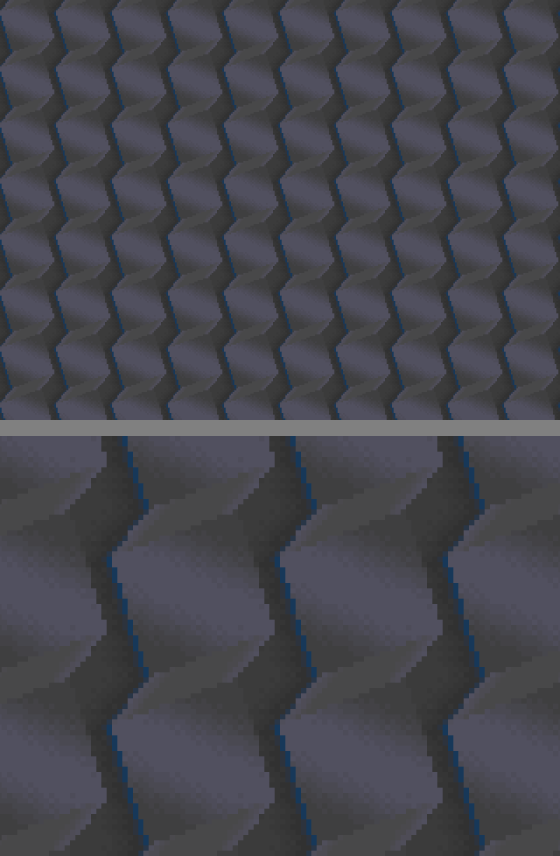
Top: the whole. Bottom: its middle third, enlarged.
Write a Shadertoy shader that draws this pattern.

```glsl
// Columns of folded, faceted plates in dithered slate greys, ten tiles across.
// Each tile is a 32 x 32 texel grid: two zigzag borders enclose a broad face
// and a narrow fold, with a shadowed gap and a thin blue rim between columns.

const float TILE = 32.0;

// Ordered 4 x 4 threshold in 0..1
float bayer2(vec2 p) {
    p = floor(p);
    return fract(p.x * 0.5 + p.y * p.y * 0.75);
}

float bayer4(vec2 p) {
    return bayer2(p * 0.5) * 0.25 + bayer2(p);
}

// Dithered steps between the shades of a ramp
float ditherSteps(float value, float steps, float threshold) {
    return clamp(floor(value * steps + threshold) / steps, 0.0, 1.0);
}

// Horizontal offset of the border: long slant right, short slant back
float zigzag(float y) {
    float v = mod(y - 7.0, TILE);
    return 7.0 * min(v / 23.0, (TILE - v) / 9.0);
}

// Lit plate: a broad face with a diagonal sheen, then a narrow fold
vec3 plateColor(vec2 p, float threshold) {
    vec3 grey = vec3(0.247, 0.247, 0.25);
    vec3 lavender = vec3(0.318, 0.312, 0.372);
    float h = mod(p.y - 7.0 + 0.375 * p.x, TILE);
    float light;
    if (h < 25.625) {
        float down = h / 25.625;
        float along = (p.x - 7.0 * down) / 24.0;
        light = 1.0 - smoothstep(0.12, 0.72, abs(along - down));
    } else {
        float up = (TILE - h) / 6.375;
        float along = (p.x - 7.0 * up) / 24.0;
        light = smoothstep(0.25, 0.55, abs(along - 0.5));
        grey = vec3(0.283, 0.281, 0.285);
    }
    return mix(grey, lavender, ditherSteps(light, 5.0, threshold));
}

// Shadowed gap, darkening towards the rim of the next plate
vec3 gapColor(float rimDistance, bool longSide, float threshold) {
    if (rimDistance < 1.0)
        return longSide ? vec3(0.09, 0.22, 0.35) : vec3(0.16, 0.21, 0.28);
    if (rimDistance < 1.8 && longSide)
        return vec3(0.175, 0.20, 0.24);
    float light = smoothstep(1.0, 9.0, rimDistance);
    return vec3(mix(0.193, 0.232, ditherSteps(light, 3.0, threshold)));
}

vec3 texelColor(vec2 texel) {
    float threshold = bayer4(texel);
    vec2 p = mod(texel, TILE) + 0.5;
    float leftEdge = zigzag(p.y);
    float rightEdge = 24.0 + zigzag(p.y + 9.0);
    if (p.x >= leftEdge && p.x <= rightEdge)
        return plateColor(p, threshold);
    bool longSide = mod(p.y - 7.0, TILE) < 23.0;
    return gapColor(mod(leftEdge - p.x, TILE), longSide, threshold);
}

void mainImage(out vec4 fragColor, in vec2 fragCoord) {
    // Box filter over 3 x 3 points smooths the texel borders
    vec3 color = vec3(0.0);
    for (int i = 0; i < 9; i++) {
        vec2 offset = (vec2(i % 3, i / 3) - 1.0) / 3.0;
        vec2 point = fragCoord + offset;
        point.y = iResolution.y - point.y;
        color += texelColor(floor(point / iResolution.x * 10.0 * TILE));
    }
    fragColor = vec4(color / 9.0, 1.0);
}
```
